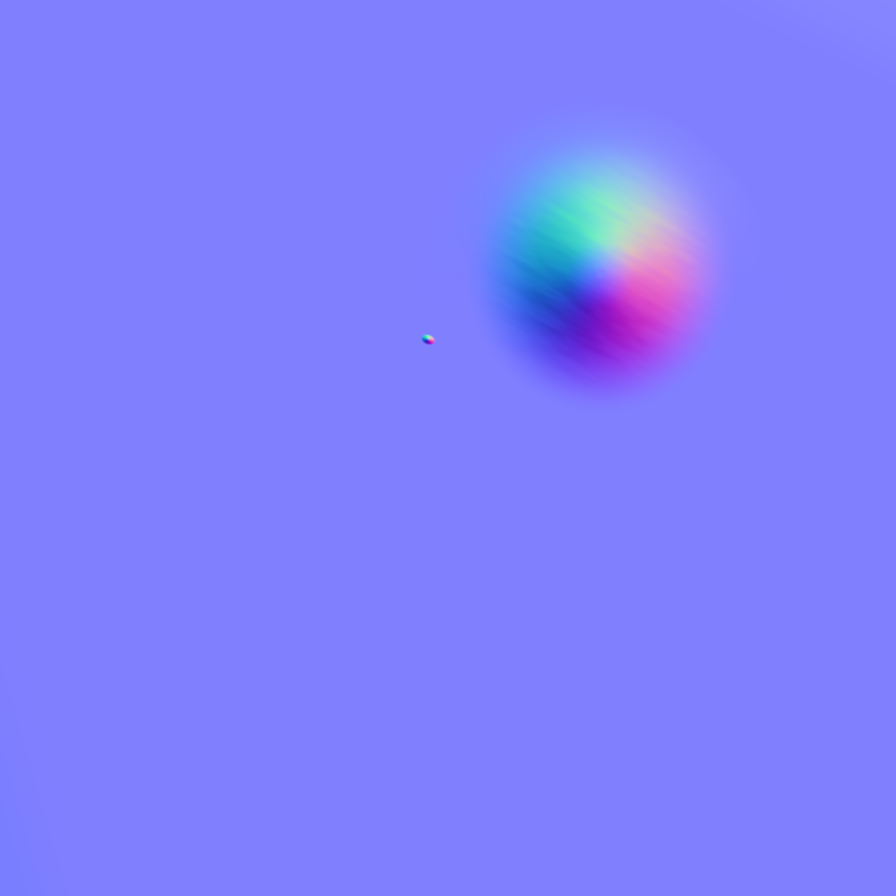
This texture map is drawn by a WebGL 2 fragment shader. Its source:

```glsl
#version 300 es
precision highp float;
// Tangent-space normal map: one large soft cone, a tiny pebble and faint corner slopes.

uniform vec2 u_resolution;
out vec4 fragColor;

float hash(vec2 p) {
    vec3 q = fract(vec3(p.xyx) * 0.1031);
    q += dot(q, q.yzx + 33.33);
    return fract((q.x + q.y) * q.z);
}

float valueNoise(vec2 p) {
    vec2 cell = floor(p);
    vec2 f = fract(p);
    vec2 w = f * f * (3.0 - 2.0 * f);
    float low = mix(hash(cell), hash(cell + vec2(1.0, 0.0)), w.x);
    float high = mix(hash(cell + vec2(0.0, 1.0)), hash(cell + vec2(1.0)), w.x);
    return mix(low, high, w.y);
}

vec2 rotate(vec2 p, float angle) {
    float c = cos(angle);
    float s = sin(angle);
    return vec2(c * p.x - s * p.y, s * p.x + c * p.y);
}

// Outward tilt of a rounded cone: flat tip, steep flank, soft foot.
vec2 coneTilt(vec2 offset, vec2 radii, float steepness, float tip, float shoulder) {
    vec2 q = offset / radii;
    float r = length(q);
    float profile = smoothstep(-0.08, tip, r) * (1.0 - smoothstep(shoulder, 1.09, r));
    return q / max(r, 0.03) * steepness * profile * smoothstep(0.0, 0.06, r);
}

// Fine slanted grain, returned as a tilt across the streaks.
vec2 grainTilt(vec2 p, float slant) {
    vec2 q = rotate(p, -slant);
    float streak = valueNoise(q * vec2(32.0, 150.0)) - 0.5;
    streak += 0.5 * (valueNoise(q * vec2(70.0, 290.0)) - 0.5);
    return rotate(vec2(0.0, streak), slant);
}

// Weak tilt that grows beyond the line through a point.
vec2 slopeTilt(vec2 p, vec2 point, vec2 normal, float width, vec2 tilt) {
    return tilt * smoothstep(0.0, width, dot(p - point, normalize(normal)));
}

// Faint wide skirt above the cone.
vec2 skirtTilt(vec2 offset, float radius) {
    float r = length(offset) / radius;
    float upper = smoothstep(-0.2, 0.8, offset.y / radius);
    return normalize(offset + vec2(0.0, 0.0001)) * 0.11 * upper
        * smoothstep(0.3, 0.75, r) * (1.0 - smoothstep(0.75, 1.05, r));
}

void main() {
    vec2 uv = gl_FragCoord.xy / u_resolution;

    // Large cone with grain on its flank
    vec2 coneOffset = uv - vec2(0.671, 0.695);
    vec2 tilt = coneTilt(coneOffset, vec2(0.143, 0.148), 0.82, 0.30, 0.46);
    tilt += grainTilt(uv, -0.52) * 0.13 * length(tilt);
    tilt += skirtTilt(coneOffset, 0.19);

    // Pebble
    vec2 pebbleOffset = rotate(uv - vec2(0.478, 0.621), 0.35);
    vec2 pebble = coneTilt(pebbleOffset, vec2(0.0085, 0.0058), 0.9, 0.35, 0.62);
    tilt += rotate(pebble, -0.35);

    // Corner slopes
    tilt += slopeTilt(uv, vec2(0.73, 1.0), vec2(0.43, 0.9), 0.13, vec2(0.05, 0.06));
    tilt += slopeTilt(uv, vec2(0.0, 0.336), vec2(-0.96, -0.28), 0.09, vec2(-0.06, -0.01));

    // Pack the unit normal into colour
    float z = sqrt(max(1.0 - dot(tilt, tilt), 0.0));
    fragColor = vec4(vec3(tilt, z) * 0.5 + 0.5, 1.0);
}
```
